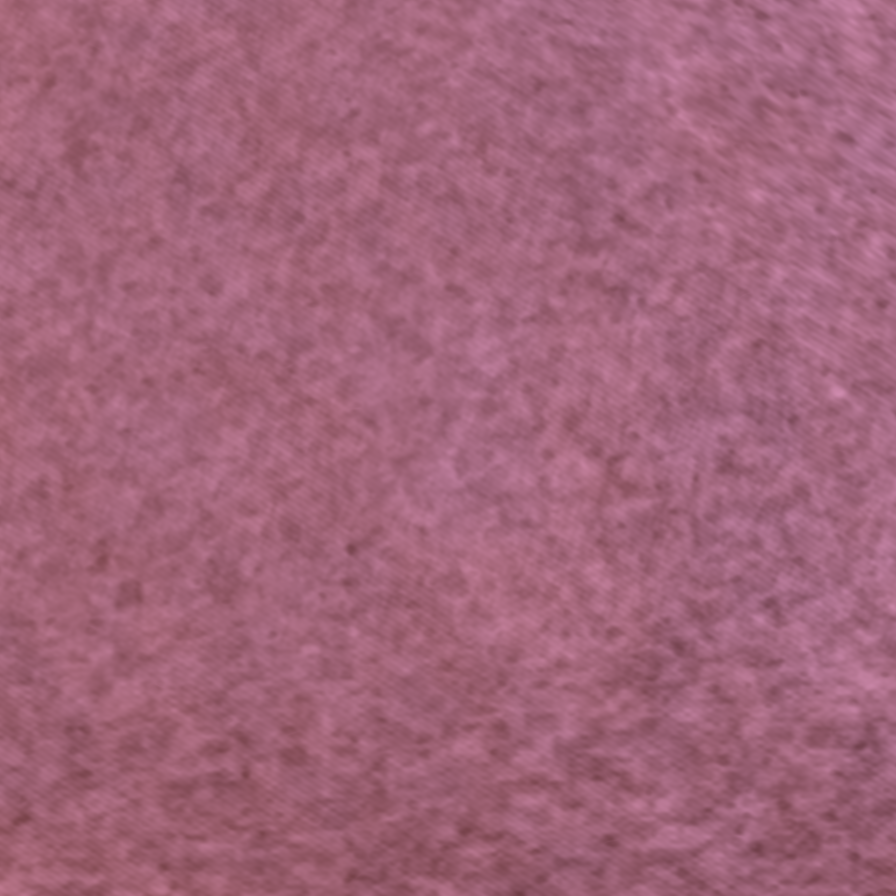
Give the GLSL for this texture, as a Shadertoy shader.

```glsl
// Mottled dusty-pink cloth with soft dark flecks and a faint diagonal weave.

const vec3 SHADOW_ROSE = vec3(0.55, 0.33, 0.39);
const vec3 LIGHT_PINK  = vec3(0.70, 0.45, 0.55);
const vec3 WARM_SHIFT  = vec3(0.008, -0.003, -0.020);
const float WEAVE_ANGLE = -0.58;
const float TAU = 6.2831853;

// Integer hash: two independent values in 0..1 for each cell
vec2 hash2(vec2 cell, uint seed) {
    uvec2 q = uvec2(ivec2(cell)) * uvec2(1597u, 3812u) + seed * 7919u;
    uint n = (q.x ^ (q.y * 26699u)) * 747796405u + 2891336453u;
    n = ((n >> 15) ^ n) * 277803737u;
    n = (n >> 16) ^ n;
    uint m = n * 1664525u + 1013904223u;
    m = (m >> 13) ^ m;
    return vec2(n & 65535u, m & 65535u) / 65535.0;
}

// Smooth value noise in -1..1
float noise(vec2 p, uint seed) {
    vec2 cell = floor(p), f = fract(p);
    f = f * f * (3.0 - 2.0 * f);
    float low  = mix(hash2(cell, seed).x, hash2(cell + vec2(1, 0), seed).x, f.x);
    float high = mix(hash2(cell + vec2(0, 1), seed).x, hash2(cell + vec2(1, 1), seed).x, f.x);
    return 2.0 * mix(low, high, f.y) - 1.0;
}

vec2 rotate(vec2 p, float angle) {
    float c = cos(angle), s = sin(angle);
    return vec2(c * p.x + s * p.y, c * p.y - s * p.x);
}

// Blotches: round, drawn out sideways, or drawn out along the weave
float blotches(vec2 p, float sideways, float slanted, uint seed) {
    float blotch = noise(rotate(p, 0.4), seed);
    blotch = mix(blotch, noise(p * vec2(0.75, 1.2), seed + 1u), sideways);
    vec2 along = rotate(p, WEAVE_ANGLE) * vec2(0.65, 1.25);
    blotch = mix(blotch, noise(along, seed + 2u), slanted);
    // Restore the contrast lost where two layers blend
    vec2 w = vec2(sideways, slanted);
    vec2 spread = sqrt(w * w + (1.0 - w) * (1.0 - w));
    return blotch / (spread.x * spread.y);
}

// Soft scattered spots, present in a given share of the cells
float flecks(vec2 p, float share, uint seed) {
    vec2 cell = floor(p);
    float cover = 0.0;
    for (int y = -1; y <= 1; y++) {
        for (int x = -1; x <= 1; x++) {
            vec2 c = cell + vec2(x, y);
            vec2 shape = hash2(c, seed + 1u);
            vec2 d = (p - c - hash2(c, seed)) * vec2(0.8, 1.15);
            float radius = mix(0.25, 0.50, shape.y);
            float spot = 1.0 - smoothstep(0.2 * radius, radius, length(d));
            cover = max(cover, spot * step(shape.x, share) * mix(0.4, 1.0, shape.y));
        }
    }
    return cover;
}

// Fine diagonal threads, fading in and out in patches
float weave(vec2 p) {
    vec2 q = rotate(p, WEAVE_ANGLE);
    float thread = sin(TAU * 140.0 * q.y + 1.2 * noise(p * 22.0, 60u));
    return thread * (0.6 + 0.4 * noise(p * 9.0, 61u));
}

// Broad light: bright upper right, darker foot
float broadLight(vec2 p) {
    float corner = smoothstep(0.55, 1.05, dot(p, vec2(0.5)));
    float foot = 1.0 - smoothstep(0.0, 0.45, p.y);
    float drift = 0.08 * noise(p * 3.5, 10u) + 0.09 * noise(p * 8.0, 11u);
    return 0.59 + 0.26 * corner - 0.20 * foot + drift;
}

void mainImage(out vec4 fragColor, in vec2 fragCoord) {
    vec2 p = fragCoord / iResolution.y;
    vec2 bend = vec2(noise(p * 60.0, 1u), noise(p * 60.0, 2u));
    vec2 q = p + 0.003 * bend;

    // Pull of the cloth and roughness of its surface
    float sideways = 1.0 - smoothstep(0.1, 0.5, p.y);
    float slanted = smoothstep(0.55, 0.95, dot(p, vec2(0.5)));
    float rough = 0.85 + 0.2 * sideways + 0.25 * smoothstep(0.4, 0.9, p.x);

    // Mottling from coarse to fine
    float mottle = 0.12 * noise(rotate(q, 0.7) * 19.0, 20u);
    mottle += 0.29 * blotches(q * 48.0, sideways, slanted, 30u);
    mottle += 0.33 * blotches(q * 88.0, sideways, slanted, 40u);
    mottle += 0.20 * blotches(p * 165.0, sideways, slanted, 50u);

    // Dark and pale flecks
    float dark = flecks(q * 46.0, 0.24, 70u);
    float pale = flecks(q * 40.0, 0.07, 80u);

    float tone = broadLight(p) + rough * (mottle - 0.45 * dark) + 0.35 * pale;
    tone += 0.07 * weave(p);

    // Redder on the left, more mauve towards the upper right
    float warmth = 0.7 - 1.3 * smoothstep(0.0, 1.0, p.x * 0.75 + p.y * 0.25);
    warmth += 0.4 * noise(p * 6.0, 90u) + 0.4 * noise(q * 24.0, 91u);

    vec3 color = mix(SHADOW_ROSE, LIGHT_PINK, tone) + WARM_SHIFT * warmth;
    fragColor = vec4(clamp(color, 0.0, 1.0), 1.0);
}
```
